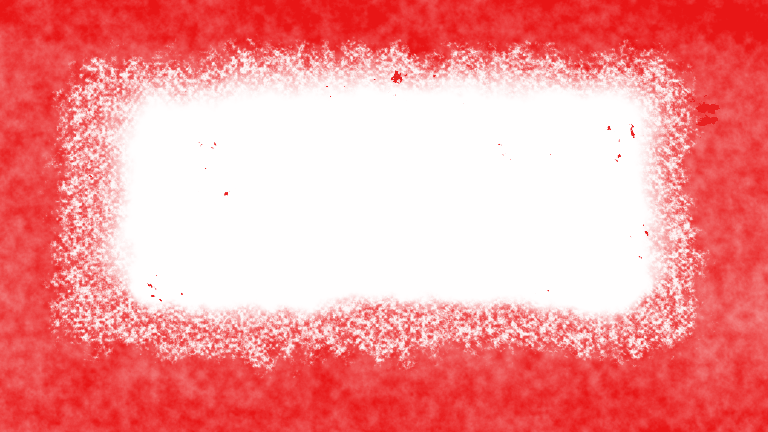
Write a Shadertoy shader that draws this background.

```glsl
// Rough red sponge-painted frame with flecks around a white centre.

float hash(vec2 p) {
    return fract(sin(dot(p, vec2(127.1, 311.7))) * 43758.5453);
}

float noise(vec2 p) {
    vec2 i = floor(p), f = fract(p);
    f = f * f * (3.0 - 2.0 * f);
    return mix(mix(hash(i), hash(i + vec2(1, 0)), f.x),
               mix(hash(i + vec2(0, 1)), hash(i + vec2(1, 1)), f.x), f.y);
}

float fbm(vec2 p) {
    float sum = 0.0, amp = 0.533;
    for (int i = 0; i < 4; i++) {
        sum += amp * noise(p);
        p = mat2(1.6, 1.2, -1.2, 1.6) * p + 7.3;
        amp *= 0.5;
    }
    return sum;
}

float roundBox(vec2 p, vec2 halfSize, float radius) {
    vec2 q = abs(p) - halfSize + radius;
    return length(max(q, 0.0)) + min(max(q.x, q.y), 0.0) - radius;
}

// Soft elliptical mask for a group of flecks
float patchMask(vec2 p, vec2 centre, vec2 size) {
    vec2 q = (p - centre) / size;
    return exp(-dot(q, q) * 1.4);
}

void mainImage(out vec4 fragColor, in vec2 fragCoord) {
    vec2 p = fragCoord / iResolution.y;
    p.x *= 1.7778 * iResolution.y / iResolution.x;

    // Ragged outlines: solid paint outside, grainy band, white inside
    float wobble = (fbm(p * 5.0) - 0.5) * 0.07;
    float ragged = (fbm(p * 32.0) - 0.5) * 0.09;
    float grain = fbm(p * 150.0);
    float outer = roundBox(p - vec2(0.87, 0.525), vec2(0.725, 0.335), 0.1)
                + wobble + ragged + (grain - 0.5) * 0.06;
    vec2 q = p - vec2(0.89, 0.53);
    q.y += 0.02 * sin(p.x * 7.0 - 2.0) * step(q.y, 0.0) * 0.5;
    float inner = roundBox(q, vec2(0.61, 0.25), 0.09) + wobble + ragged * 0.4;

    // Paint coverage of the frame, denser at the top, bottom and corners
    float body = 0.77 + 0.15 * smoothstep(0.84, 0.96, p.y)
               + 0.11 * smoothstep(0.16, 0.04, p.y)
               + 0.12 * patchMask(p, vec2(1.75, 0.93), vec2(0.2, 0.15))
               - 0.08 * patchMask(p, vec2(1.76, 0.4), vec2(0.1, 0.25));
    body += (fbm(p * 8.0) - 0.5) * 0.22 + (fbm(p * 45.0) - 0.5) * 0.4
          + (grain - 0.5) * 0.12;

    // Sponge grain in the pale band, with a firmer lower edge
    float softness = mix(0.03, 0.085, smoothstep(0.3, 0.4, p.y));
    float band = 0.42 * smoothstep(-0.025, softness, inner);
    band *= 0.1 + 1.8 * smoothstep(0.2, 0.8, grain);
    float paint = mix(band, clamp(body, 0.0, 1.0), smoothstep(-0.025, 0.025, outer));

    // Flecks gathered in loose groups
    float groups = patchMask(p, vec2(0.47, 0.68), vec2(0.08, 0.06)) * 0.8
                 + patchMask(p, vec2(0.50, 0.56), vec2(0.08, 0.05)) * 0.8
                 + patchMask(p, vec2(0.22, 0.62), vec2(0.06, 0.07))
                 + patchMask(p, vec2(0.37, 0.33), vec2(0.07, 0.07)) * 0.9
                 + patchMask(p, vec2(0.60, 0.36), vec2(0.05, 0.05)) * 0.5
                 + patchMask(p, vec2(0.42, 0.80), vec2(0.04, 0.03))
                 + patchMask(p, vec2(0.91, 0.81), vec2(0.25, 0.06))
                 + patchMask(p, vec2(1.17, 0.66), vec2(0.07, 0.07)) * 0.8
                 + patchMask(p, vec2(1.27, 0.66), vec2(0.04, 0.05)) * 0.6
                 + patchMask(p, vec2(1.43, 0.68), vec2(0.10, 0.08)) * 1.1
                 + patchMask(p, vec2(1.48, 0.44), vec2(0.06, 0.08)) * 0.9
                 + patchMask(p, vec2(1.25, 0.33), vec2(0.07, 0.05))
                 + patchMask(p, vec2(1.64, 0.745), vec2(0.05, 0.07)) * 2.2;
    float speck = fbm(mat2(0.8, 0.6, -0.6, 0.8) * p * vec2(55.0, 75.0));
    float limit = 0.93 - 0.24 * groups;
    paint = max(paint, 0.95 * smoothstep(limit, limit + 0.05, speck));

    // Red paint over white paper
    vec3 paper = vec3(1.0, 0.995, 0.995);
    vec3 red = vec3(0.91, 0.085, 0.085);
    fragColor = vec4(mix(paper, red, clamp(paint, 0.0, 1.0)), 1.0);
}
```
